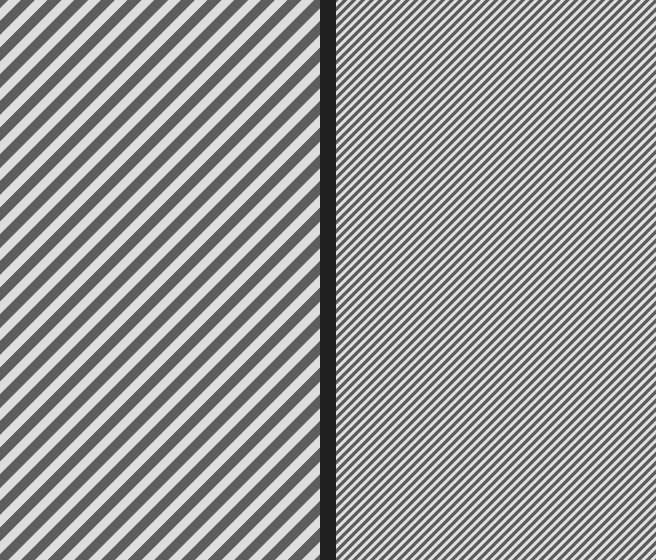
Left, the tile; right, the same tile 3 across and 3 down.
Write a WebGL 2 fragment shader that draws this pattern.

```glsl
#version 300 es
precision highp float;
// Diagonal pale and dark grey stripes of nearly equal width, rising to the right.

uniform vec2 u_resolution;
out vec4 fragColor;

// Whole repeats across and down, so that all edges join
const vec2 REPEATS = vec2(12.0, 21.0);
// Centre and width of the pale stripe, as fractions of one repeat
const float STRIPE_CENTRE = 0.546;
const float STRIPE_WIDTH = 0.472;
const vec3 DARK_GREY = vec3(0.37, 0.37, 0.37);
const vec3 PALE_GREY = vec3(0.87, 0.87, 0.876);

// Signed distance to the pale stripe in repeats, negative inside
float stripeDistance(float phase) {
    float offset = fract(phase - STRIPE_CENTRE + 0.5) - 0.5;
    return abs(offset) - 0.5 * STRIPE_WIDTH;
}

void main() {
    vec2 uv = gl_FragCoord.xy / u_resolution;
    float phase = REPEATS.x * uv.x - REPEATS.y * uv.y;

    // Linear edge ramp, sized from the mean phase step of one pixel
    vec2 phaseStep = REPEATS / u_resolution;
    float edgeWidth = 0.5 * (phaseStep.x + phaseStep.y);
    float coverage = clamp(0.5 - stripeDistance(phase) / edgeWidth, 0.0, 1.0);

    fragColor = vec4(mix(DARK_GREY, PALE_GREY, coverage), 1.0);
}
```
